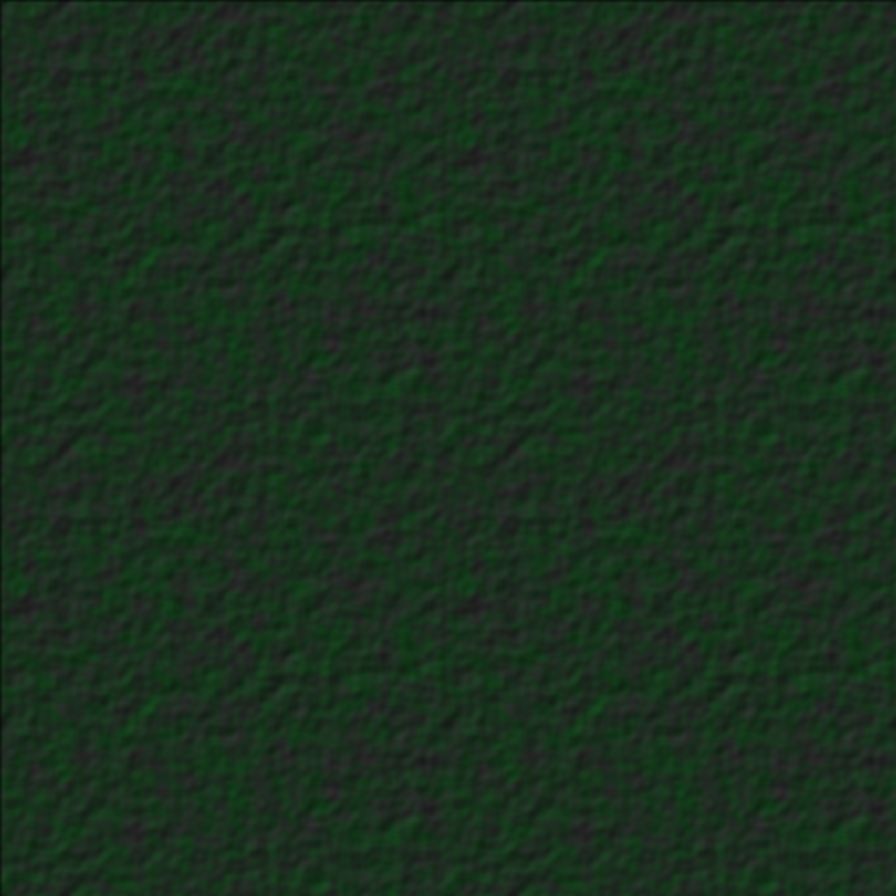
Give the GLSL for this texture, as a three.js fragment shader.

```glsl
// Dark mossy ground: green and grey mottling with a softly embossed grain.
varying vec2 vUv;

// Random vector with components from -1 to 1
vec2 hashGradient(vec2 cell) {
  vec3 h = fract(cell.xyx * vec3(0.1031, 0.1030, 0.0973));
  h += dot(h, h.yzx + 33.33);
  return fract((h.xx + h.yz) * h.zy) * 2.0 - 1.0;
}

// Gradient noise that repeats on the unit square, with `cells` cells per side
float tileNoise(vec2 p, float cells, float seed) {
  p *= cells;
  vec2 cell = floor(p);
  vec2 f = p - cell;
  vec2 blend = f * f * f * (f * (f * 6.0 - 15.0) + 10.0);
  vec4 corner;
  for (int i = 0; i < 4; i++) {
    vec2 offset = vec2(mod(float(i), 2.0), floor(float(i) / 2.0));
    float d = dot(hashGradient(mod(cell + offset, cells) + seed), f - offset);
    if (i == 0) corner.x = d;
    else if (i == 1) corner.y = d;
    else if (i == 2) corner.z = d;
    else corner.w = d;
  }
  vec2 rows = mix(corner.xz, corner.yw, blend.x);
  return mix(rows.x, rows.y, blend.y);
}

// Bumpy surface height
float relief(vec2 p) {
  return tileNoise(p, 23.0, 11.0) + 0.5 * tileNoise(p, 43.0, 67.0);
}

void main() {
  // The pattern repeats twice in each direction
  vec2 p = vUv * 2.0;

  // Mottling from moss to stone
  float stoneAmount = 0.45
    + 0.9 * tileNoise(p, 18.0, 131.0)
    + 0.6 * tileNoise(p, 37.0, 193.0)
    + 0.4 * tileNoise(p, 5.0, 251.0);
  vec3 moss = vec3(0.070, 0.220, 0.095);
  vec3 stone = vec3(0.148, 0.145, 0.150);
  vec3 color = mix(moss, stone, clamp(stoneAmount, 0.0, 1.0));

  // Emboss, lit from the upper left
  vec2 towardLight = vec2(-0.006, 0.007);
  float slope = relief(p) - relief(p + towardLight);
  color *= 1.0 + clamp(0.7 * slope, -0.45, 0.5);

  // Thin shaded rim along the left and top edges
  float rim = min(vUv.x, 1.0 - vUv.y);
  color *= mix(0.5, 1.0, smoothstep(0.0, 0.004, rim));

  gl_FragColor = vec4(color, 1.0);
}
```
